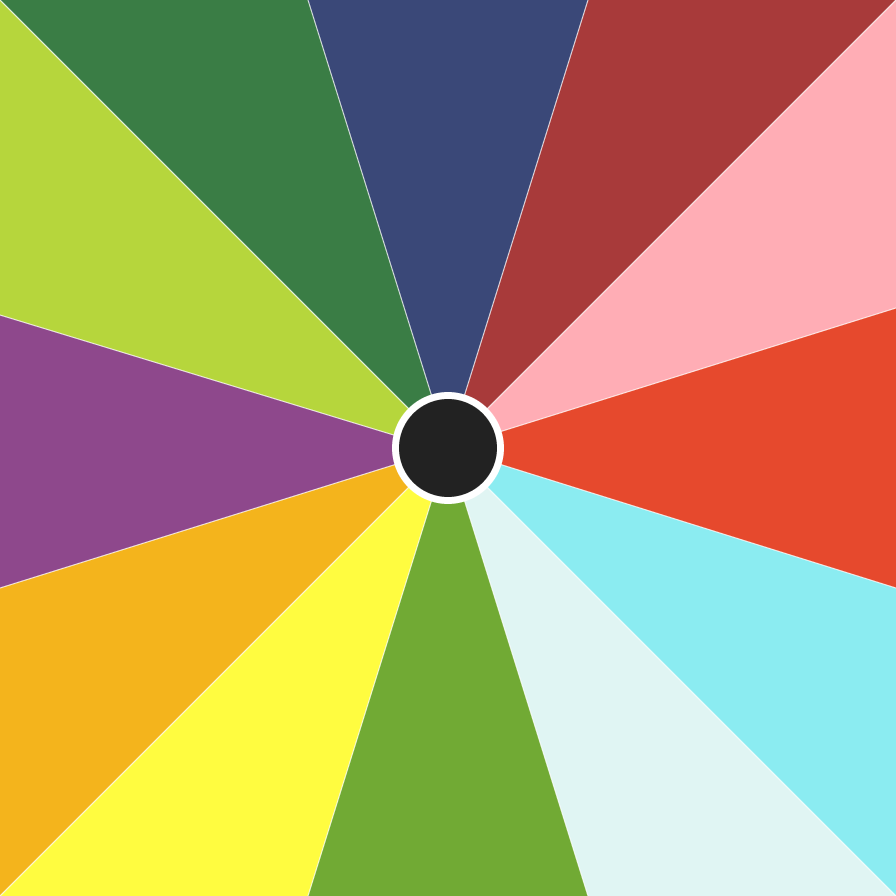
Write a Shadertoy shader that draws this background.

```glsl
// Twelve flat colour wedges fan out from a dark hub with a white rim.
// Each quadrant is rotated onto the +x axis, then cut into three by two
// sloped lines; thin pale seams part the wedges. Supersampled edges.

const float HALF_PI = 1.5707963;

// Wedge colours, counter-clockwise from the lower right
const vec3 WEDGES[12] = vec3[12](
    vec3(0.545, 0.925, 0.945), vec3(0.902, 0.286, 0.176), vec3(1.000, 0.680, 0.710),
    vec3(0.660, 0.227, 0.227), vec3(0.227, 0.282, 0.470), vec3(0.227, 0.490, 0.270),
    vec3(0.714, 0.840, 0.235), vec3(0.557, 0.282, 0.550), vec3(0.957, 0.706, 0.110),
    vec3(1.000, 0.988, 0.250), vec3(0.443, 0.667, 0.204), vec3(0.878, 0.960, 0.953));

vec3 wheel(vec2 p) {
    // Hub and rim
    float radius = length(p);
    if (radius < 0.0547) return vec3(0.133);
    if (radius < 0.0625) return vec3(1.0);

    // Rotate the quadrant onto the +x axis
    float quadrant = mod(floor(atan(p.y, p.x) / HALF_PI + 0.5), 4.0);
    float turn = quadrant * HALF_PI;
    vec2 axis = vec2(cos(turn), sin(turn));
    vec2 local = vec2(dot(p, axis), dot(p, vec2(-axis.y, axis.x)));

    // Signed distances to the two cuts; one cut on the left is slightly off centre
    bool isLeft = quadrant == 2.0;
    float slope = isLeft ? 0.3048 : 0.3125;
    float shift = isLeft ? 0.004 : 0.0;
    float lower = (local.y + slope * local.x - shift) / length(vec2(1.0, slope));
    float upper = (local.y - 0.3125 * local.x) / length(vec2(1.0, 0.3125));
    int index = 3 * int(quadrant) + int(lower > 0.0) + int(upper > 0.0);

    // Pale seams along the cuts and the diagonals
    float diagonal = (local.x - abs(local.y)) * 0.7071;
    float seam = min(diagonal, min(abs(lower), abs(upper)));
    return mix(WEDGES[index], vec3(1.0), 0.8 * step(seam, 0.0006));
}

void mainImage(out vec4 fragColor, in vec2 fragCoord) {
    // Average a 4 by 4 grid of samples inside each pixel
    vec3 colour = vec3(0.0);
    for (int i = 0; i < 16; i++) {
        vec2 jitter = (vec2(i % 4, i / 4) + 0.5) / 4.0 - 0.5;
        vec2 p = fragCoord + jitter - 0.5 * iResolution.xy;
        colour += wheel(p / min(iResolution.x, iResolution.y));
    }
    fragColor = vec4(colour / 16.0, 1.0);
}
```
